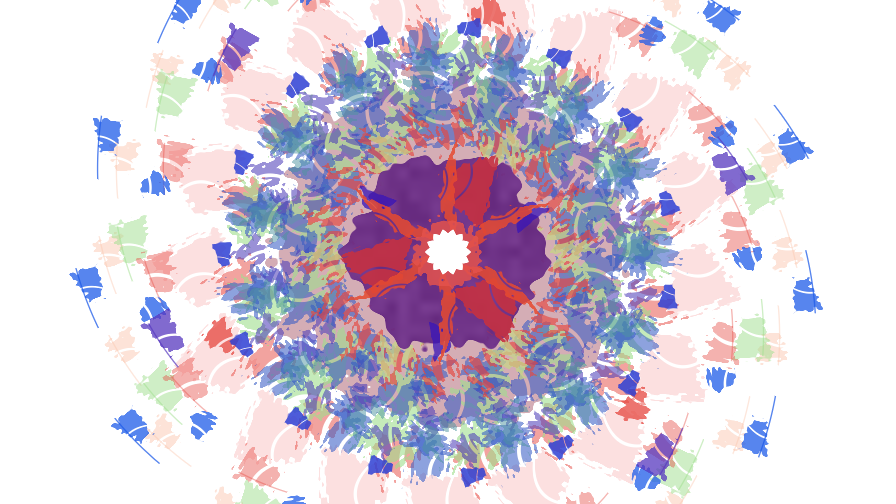
This background is drawn by a WebGL 2 fragment shader. Its source:

```glsl
#version 300 es
precision highp float;
// Kaleidoscope of ragged translucent paint stamps in rings around a white star.
uniform vec2 u_resolution;
out vec4 outColor;

const float TAU = 6.2831853;

float hash(vec2 p) {
  return fract(sin(dot(p, vec2(127.1, 311.7))) * 43758.5453);
}

float noise(vec2 p) {
  vec2 i = floor(p), f = fract(p);
  f = f * f * (3.0 - 2.0 * f);
  return mix(mix(hash(i), hash(i + vec2(1, 0)), f.x),
             mix(hash(i + vec2(0, 1)), hash(i + vec2(1, 1)), f.x), f.y);
}

vec2 turn(vec2 p, float a) {
  float c = cos(a), s = sin(a);
  return vec2(c * p.x + s * p.y, c * p.y - s * p.x);
}

// Fold the plane into n equal sectors, the first centred on the given angle.
vec2 fold(vec2 p, float n, float degrees) {
  float start = radians(degrees), sector = TAU / n;
  return turn(p, start + sector * round((atan(p.y, p.x) - start) / sector));
}

float coverage(float d) {
  return clamp(0.5 - d * u_resolution.y, 0.0, 1.0);
}

// Ring of tapered quads with torn edges and a curved scratch through each.
float stamps(vec2 p, float n, float degrees, float radius, vec2 size, float tilt, float tear) {
  vec2 q = turn(fold(p, n, degrees) - vec2(radius, 0), tilt);
  float d = max(abs(q.x) - size.x * (1.0 - 0.4 * q.y / size.y), abs(q.y) - size.y);
  d += tear * (noise(q * vec2(90, 170) + radius * 40.0) - 0.5);
  float scratch = abs(q.y + 0.4 * q.x - 9.0 * q.x * q.x - 0.006);
  return coverage(max(d, 0.13 * tear - scratch));
}

// Ring of thin strokes that curl inwards.
float tails(vec2 p, float n, float degrees, float radius) {
  vec2 q = fold(p, n, degrees);
  float t = atan(q.y, q.x);
  float d = abs(length(q) - radius + 0.17 * t) - 0.0014;
  return coverage(max(d, abs(t - 0.04) - 0.085));
}

void paint(inout vec3 color, vec3 ink, float alpha) {
  color = mix(color, ink, alpha);
}

void main() {
  vec2 p = (gl_FragCoord.xy - 0.5 * u_resolution) / u_resolution.y;
  float r = length(p), angle = atan(p.y, p.x);
  float grain = noise(p * 45.0) - 0.5;
  vec3 blue = vec3(0.12, 0.36, 0.91), red = vec3(0.9, 0.28, 0.25);
  vec3 green = vec3(0.62, 0.87, 0.55), peach = vec3(0.98, 0.76, 0.66);
  vec3 violet = vec3(0.34, 0.22, 0.75), color = vec3(1);

  // Pale outer rings
  paint(color, vec3(0.99, 0.88, 0.88), stamps(p, 17.0, 15.0, 0.495, vec2(0.055, 0.06), 0.4, 0.025));
  paint(color, peach, 0.45 * stamps(p, 22.0, 0.0, 0.67, vec2(0.02, 0.026), 0.3, 0.02));
  paint(color, peach, 0.4 * tails(p, 22.0, 0.0, 0.685));
  paint(color, green, 0.5 * stamps(p, 13.0, 12.0, 0.628, vec2(0.028, 0.04), 0.3, 0.018));
  paint(color, green, 0.5 * tails(p, 13.0, 12.0, 0.65));
  paint(color, red, 0.42 * stamps(p, 16.0, 4.0, 0.573, vec2(0.024, 0.035), 0.2, 0.03));
  paint(color, red, 0.4 * tails(p, 16.0, 4.0, 0.595));

  // Vivid outer rings
  paint(color, blue, 0.75 * stamps(p, 15.0, -0.9, 0.6, vec2(0.019, 0.023), -0.9, 0.02));
  paint(color, blue, 0.75 * stamps(p, 15.0, 17.1, 0.712, vec2(0.02, 0.032), 0.3, 0.014));
  paint(color, blue, 0.75 * tails(p, 15.0, 17.1, 0.731));
  paint(color, violet, 0.75 * stamps(p, 6.0, 16.0, 0.582, vec2(0.022, 0.038), 0.3, 0.02));
  paint(color, violet, 0.7 * tails(p, 6.0, 16.0, 0.603));
  paint(color, red, 0.75 * stamps(p, 3.0, 81.0, 0.478, vec2(0.023, 0.03), 0.5, 0.02));

  // Warm and green underpainting of the wreath
  paint(color, vec3(0.8, 0.62, 0.66), 0.85 * coverage(r - 0.345 - 0.08 * grain));
  paint(color, red, 0.5 * stamps(p, 16.0, 9.0, 0.415, vec2(0.032, 0.04), 0.5, 0.04));
  paint(color, green, 0.6 * stamps(p, 13.0, 4.0, 0.395, vec2(0.04, 0.05), -0.5, 0.04));
  paint(color, green, 0.6 * stamps(p, 12.0, 16.0, 0.285, vec2(0.045, 0.04), 0.7, 0.04));

  // Overlapping blue wreath, from the rim inwards
  paint(color, vec3(0.18, 0.25, 0.83), 0.85 * stamps(p, 15.0, 12.7, 0.445, vec2(0.014, 0.024), 0.15, 0.006));
  for (int i = 0; i < 7; i++) {
    float k = float(i), odd = mod(k, 2.0);
    vec3 ink = mix(vec3(0.2, 0.35, 0.77), vec3(0.29, 0.23, 0.72), odd);
    vec2 size = vec2(0.034, 0.036) - 0.012 * odd;
    paint(color, ink, 0.56 * stamps(p, 15.0 - floor(k / 3.0), 1.0 + 11.0 * k, 0.415 - 0.027 * k, size, 0.8 * k, 0.03));
  }
  paint(color, vec3(0.3, 0.58, 0.62), 0.5 * stamps(p, 15.0, 3.0, 0.36, vec2(0.02, 0.035), 0.9, 0.04));
  paint(color, red, 0.65 * stamps(p, 18.0, 7.0, 0.235, vec2(0.025, 0.03), 0.6, 0.045));
  paint(color, vec3(0.78, 0.83, 0.53), 0.75 * stamps(p, 6.0, 4.0, 0.228, vec2(0.025, 0.035), 0.5, 0.04));

  // Purple heart with red patches, blue chips and six orange spokes
  float heart = coverage(r - 0.192 - 0.012 * cos(6.0 * angle) - 0.035 * grain);
  paint(color, vec3(0.41, 0.17, 0.52) + 0.08 * grain, 0.94 * heart);
  paint(color, vec3(0.78, 0.19, 0.25), 0.88 * stamps(p, 3.0, 71.0, 0.135, vec2(0.055, 0.042), 0.15, 0.018));
  paint(color, vec3(0.22, 0.08, 0.72), 0.75 * stamps(p, 3.0, 26.0, 0.176, vec2(0.026, 0.018), 0.2, 0.008));
  paint(color, vec3(0.9, 0.29, 0.19), 0.85 * stamps(p, 6.0, 30.0, 0.12, vec2(0.065, 0.013), 0.0, 0.015));
  paint(color, vec3(0.89, 0.32, 0.3), 0.85 * coverage(r - 0.066 - 0.03 * (noise(p * 110.0) - 0.5)));

  // White star
  float tooth = abs(fract(angle * 14.0 / TAU) - 0.5);
  paint(color, vec3(1), coverage(r - 0.037 - 0.018 * tooth));
  outColor = vec4(color, 1);
}
```
